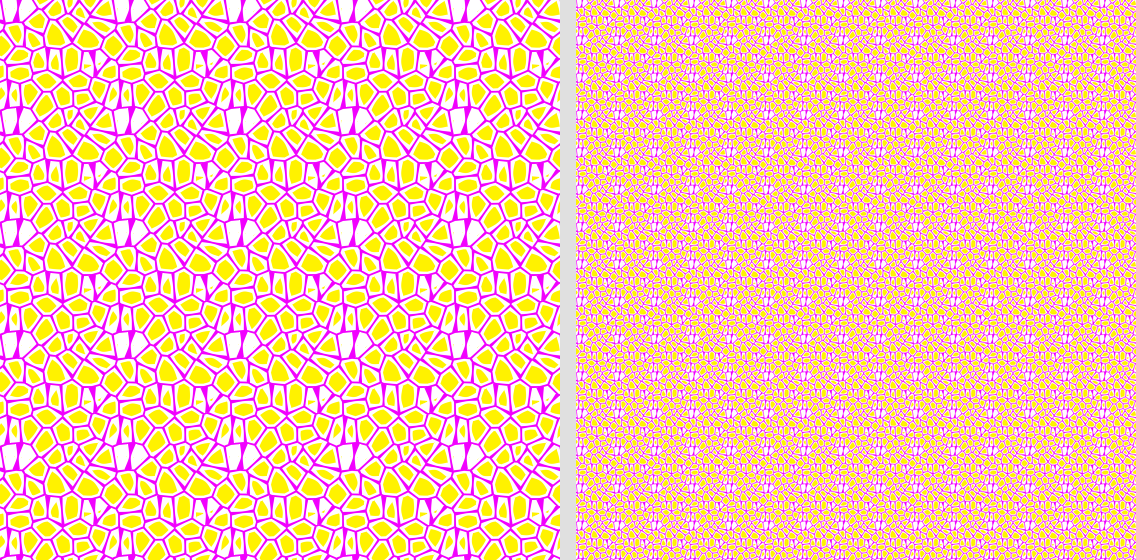
Left: one tile. Right: repeated 3 by 3.
A Shadertoy shader for this pattern:

```glsl
// Yellow cells with white rims, parted by a magenta web that swells at its knots.
// A wrapped, jittered diagonal lattice gives the distances to the two nearest seeds;
// their difference is cut at two levels, one for the web and one for the cores.

#define TILES 5.0        // repeats of the motif across the canvas
#define GRID 4.0         // lattice diagonals along one side of the motif
#define JITTER 0.86      // 0 = regular lattice, 1 = fully scattered
#define WEB_LEVEL 0.09   // distance difference below which the web is drawn
#define CORE_LEVEL 0.335 // distance difference above which the core is drawn
#define SOFTNESS 0.64    // half width of an edge, in pixels
#define SEED 7.0         // picks another scatter

const vec3 WEB = vec3(0.945, 0.0, 1.0);
const vec3 RIM = vec3(1.0);
const vec3 CORE = vec3(1.0, 0.95, 0.0);

vec2 hash2(vec2 p) {
    p += SEED;
    vec2 q = vec2(dot(p, vec2(127.1, 311.7)), dot(p, vec2(269.5, 183.3)));
    return fract(sin(q) * 43758.5453);
}

// Wraps a lattice point along the canvas axes, which are its diagonals.
vec2 wrapId(vec2 id) {
    return mod(vec2(id.x - id.y, id.x + id.y), 2.0 * GRID);
}

// Offsets from p to its nearest and second nearest seed.
void nearestSeeds(vec2 p, out vec2 first, out vec2 second) {
    vec2 cell = floor(p);
    first = second = vec2(10.0);
    for (int y = -2; y <= 2; y++) {
        for (int x = -2; x <= 2; x++) {
            vec2 id = cell + vec2(x, y);
            vec2 jitter = (hash2(wrapId(id)) - 0.5) * JITTER;
            vec2 offset = id + 0.5 + jitter - p;
            float d = dot(offset, offset);
            if (d < dot(first, first)) {
                second = first;
                first = offset;
            } else if (d < dot(second, second)) {
                second = offset;
            }
        }
    }
}

void mainImage(out vec4 fragColor, in vec2 fragCoord) {
    // Lattice turned by 45 degrees; one motif spans GRID diagonals.
    vec2 uv = fragCoord / iResolution.xy * TILES * GRID;
    vec2 p = vec2(uv.x + uv.y, uv.y - uv.x);
    float pixel = sqrt(2.0) * TILES * GRID / iResolution.y;

    vec2 first, second;
    nearestSeeds(p, first, second);
    float d1 = length(first);
    float d2 = length(second);
    float gap = d2 - d1;

    // Slope of the gap turns the pixel size into an even edge width.
    float slope = length(first / max(d1, 1e-4) - second / max(d2, 1e-4));
    float edge = SOFTNESS * max(slope, 0.1) * pixel;

    vec3 color = mix(WEB, RIM, smoothstep(WEB_LEVEL - edge, WEB_LEVEL + edge, gap));
    color = mix(color, CORE, smoothstep(CORE_LEVEL - edge, CORE_LEVEL + edge, gap));
    fragColor = vec4(color, 1.0);
}
```
